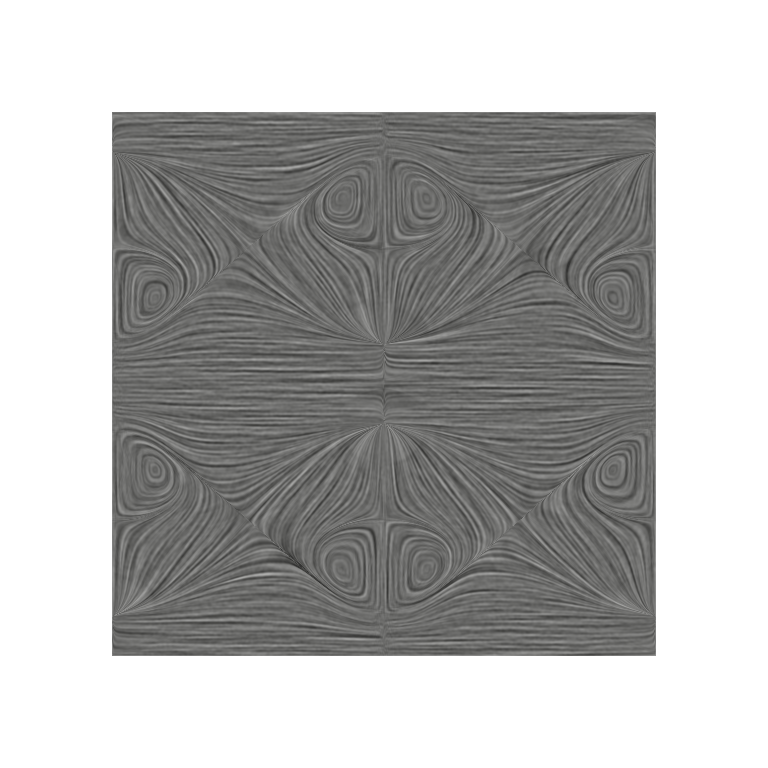
Give the GLSL for this pattern, as a Shadertoy shader.

```glsl
// Gray square of fine streaks that follow a mirrored flow of swirls, saddles and sinks.
#define HALF_SIZE 0.354      // half the square's side, in canvas units
#define CELL 0.0043          // grain size of the smeared noise
#define STEP_LENGTH 0.0018   // distance between samples along a streamline
#define STEPS 26             // samples in each direction
#define CONTRAST 2.1
#define SWIRL 3.82           // strength of the rotation around the swirls
#define RISE 0.25            // vertical speed relative to horizontal
#define SKEW 0.90            // uneven vertical flow between neighbouring cells
#define TILT 0.62            // slope of the line through the swirl centres
#define SINK_PULL 2.4        // extra vertical flow around the sinks
#define CALM 0.08            // flow speed below which streaks fade

const float PI = 3.14159265;
const vec3 MID_GRAY = vec3(0.420, 0.420, 0.414);
const mat2 GRAIN_TURN = mat2(0.8, 0.6, -0.6, 0.8);

// Random slope at a lattice point, each part from -1 to 1.
vec2 randomSlope(ivec2 cell) {
    uvec2 q = uvec2(cell + 4096) * uvec2(1597334673u, 3812015801u);
    uint n = (q.x ^ q.y) * 1597334673u;
    n = (n ^ (n >> 15)) * 2246822519u;
    n ^= n >> 13;
    return vec2(float(n & 65535u), float(n >> 16)) / 32767.5 - 1.0;
}

float gradientNoise(vec2 p) {
    vec2 f = fract(p);
    ivec2 i = ivec2(floor(p));
    vec2 u = f * f * (3.0 - 2.0 * f);
    float a = dot(randomSlope(i), f);
    float b = dot(randomSlope(i + ivec2(1, 0)), f - vec2(1.0, 0.0));
    float c = dot(randomSlope(i + ivec2(0, 1)), f - vec2(0.0, 1.0));
    float d = dot(randomSlope(i + ivec2(1, 1)), f - vec2(1.0, 1.0));
    return mix(mix(a, b, u.x), mix(c, d, u.x), u.y);
}

float grain(vec2 p) {
    return gradientNoise(GRAIN_TURN * p * HALF_SIZE / CELL);
}

// Flow direction, fading at still points; p runs from -1 to 1 across the square.
vec2 flow(vec2 p) {
    vec2 s = sin(PI * p), c = cos(PI * p);
    float sin2y = 2.0 * s.y * c.y;
    float band = 2.0 * c.y * c.y - 1.623;
    band *= band > 0.0 ? 0.3 : 1.0;
    float checker = c.x * c.y;
    float pull = sin2y * band * (1.0 + SKEW * checker);
    float turn = SWIRL * s.x * s.x * c.x * s.y * abs(s.y);
    float rise = RISE * (1.0 + SINK_PULL * checker * checker);
    vec2 v = vec2(-s.x * (c.y + TILT * c.x), rise * (pull - turn));
    // A power above one gathers the lines into diagonal creases
    vec2 creased = sign(v) * pow(abs(v) + 0.000001, vec2(1.6));
    return creased / max(length(creased), 0.000001) * min(length(v) / CALM, 1.0);
}

// Sum of grain along the streamline, one way from the start point.
float smear(vec2 p, float way) {
    float h = way * STEP_LENGTH / HALF_SIZE;
    float total = 0.0;
    for (int i = 0; i < STEPS; i++) {
        vec2 middle = p + 0.5 * h * flow(p);
        vec2 drift = flow(middle);
        p += h * drift;
        total += grain(p) * length(drift);
    }
    return total;
}

void mainImage(out vec4 fragColor, in vec2 fragCoord) {
    float size = min(iResolution.x, iResolution.y);
    vec2 canvas = (fragCoord - 0.5 * iResolution.xy) / size;
    vec3 color = vec3(1.0);

    // Streaked square on white
    float edge = max(abs(canvas.x), abs(canvas.y)) - HALF_SIZE;
    float coverage = clamp(0.5 - edge * size, 0.0, 1.0);
    if (coverage > 0.0) {
        vec2 p = canvas / HALF_SIZE;
        float total = grain(p) + smear(p, 1.0) + smear(p, -1.0);
        float streak = total / float(2 * STEPS + 1);
        vec3 gray = clamp(MID_GRAY + CONTRAST * streak, 0.2, 0.72);
        color = mix(color, gray, coverage);
    }
    fragColor = vec4(color, 1.0);
}
```
